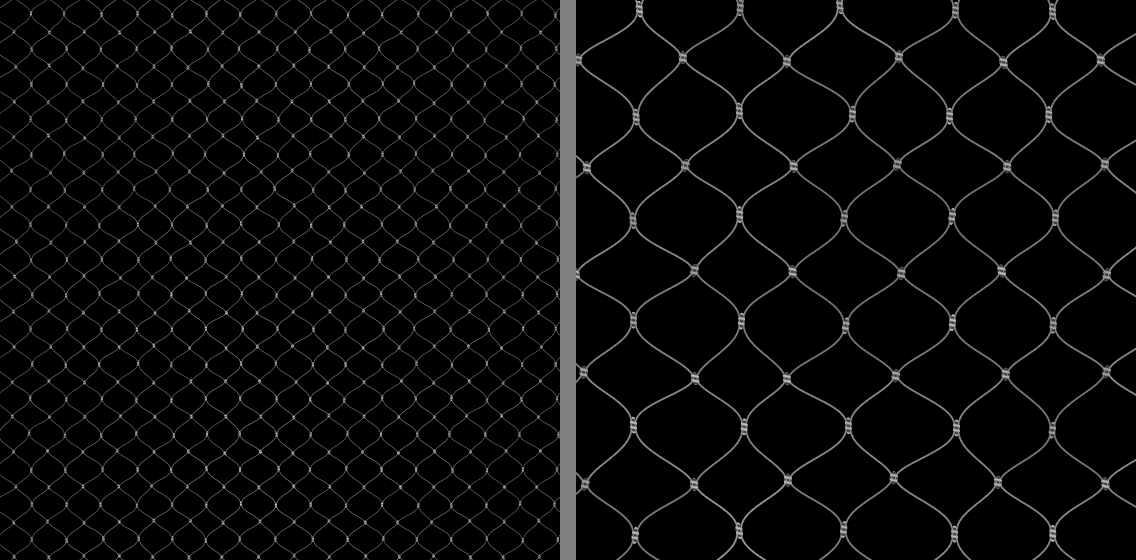
Left: the whole. Right: its middle third, enlarged.
Write a Shadertoy shader that draws this pattern.

```glsl
// Thin steel wire mesh of rounded cells joined by small coiled knots on black.

const float TAU = 6.2831853;
const float CELLS = 16.0;                     // repeats across and down
const vec2 LATTICE_ORIGIN = vec2(0.9, 0.59);  // first side knot, in cells
const vec2 JITTER = vec2(0.07, 0.04);         // knot displacement, in cells
const float WIRE_HALF_WIDTH = 0.0087;
const float WIRE_GAP = 0.018;                 // wire offset from knot centre
const vec2 SIDE_KNOT = vec2(0.034, 0.08);     // knot half sizes
const vec2 TIP_KNOT = vec2(0.040, 0.062);
const vec3 WIRE_COLOR = vec3(0.48);
const vec3 KNOT_COLOR = vec3(0.66);

float hash(vec2 p) {
    return fract(sin(dot(p, vec2(127.1, 311.7))) * 43758.5453);
}

// Signed random pair that wraps with the canvas
vec2 wrappedRandom(vec2 id, float seed) {
    vec2 w = mod(id, CELLS) + seed;
    return 2.0 * vec2(hash(w), hash(w + 37.3)) - 1.0;
}

// Most knots stay near the lattice, a few stray further
vec2 knotPosition(vec2 id, float offset) {
    vec2 r = wrappedRandom(id, 3.7 + 40.0 * offset);
    return id + offset + JITTER * r * mix(vec2(0.4), vec2(1.0), abs(r));
}

// Part of a pixel covered by a strip of the given half width
float stripCoverage(float d, float halfWidth, float pixel) {
    float hi = min(d + 0.5 * pixel, halfWidth);
    float lo = max(d - 0.5 * pixel, -halfWidth);
    return clamp((hi - lo) / pixel, 0.0, 1.0);
}

// Curved wire: upright at the side knot, flaring towards the tip knot
float wire(vec2 p, vec2 side, vec2 tip, float direction, float pixel) {
    float x0 = side.x + direction * WIRE_GAP;
    float x1 = tip.x - direction * WIRE_GAP;
    float rise = tip.y - side.y;
    float t = (p.y - side.y) / rise;
    float inside = step(0.0, t) * step(t, 1.0);
    t = clamp(t, 0.0, 1.0);
    float s = pow(t, 1.25);
    float ease = s * s * (3.0 - 2.0 * s);
    float slope = 7.5 * s * (1.0 - s) * pow(t, 0.25) * (x1 - x0) / rise;
    float d = (p.x - mix(x0, x1, ease)) / sqrt(1.0 + slope * slope);
    return inside * stripCoverage(d, WIRE_HALF_WIDTH, pixel);
}

// Slightly tilted oval with slanting coil turns
float knot(vec2 p, vec2 halfSize, float tilt, float pixel) {
    p.x += p.y * tilt;
    float r = length(p / halfSize);
    float grad = max(length(p / (halfSize * halfSize)), 0.001);
    float d = r * (r - 1.0) / grad;
    float mask = 1.0 - smoothstep(-0.5 * pixel, 0.5 * pixel, d);
    float turns = 0.5 + 0.5 * cos(TAU * (p.y / 0.048 + p.x * 4.0));
    float contrast = mix(0.7, 0.25, smoothstep(0.012, 0.045, pixel));
    return mask * (1.0 - contrast * turns);
}

void mainImage(out vec4 fragColor, in vec2 fragCoord) {
    vec2 uv = fragCoord / iResolution.xy;
    float pixel = CELLS / iResolution.y;
    vec2 p = uv * CELLS - LATTICE_ORIGIN;
    vec2 nearest = floor(p + 0.5);

    float wires = 0.0;
    float knots = 0.0;
    for (int j = -1; j <= 1; j++) {
        for (int i = -1; i <= 1; i++) {
            vec2 id = nearest + vec2(i, j);
            vec2 side = knotPosition(id, 0.0);
            vec2 tone = wrappedRandom(id, 71.9);

            // Four wires leave each side knot
            for (int k = 0; k < 4; k++) {
                vec2 corner = vec2(k % 2, k / 2);
                vec2 tip = knotPosition(id + corner - 1.0, 0.5);
                float direction = 2.0 * corner.x - 1.0;
                float strand = wire(p, side, tip, direction, pixel);
                wires = max(wires, strand * (1.0 + 0.12 * tone.x));
            }

            // One side knot and one tip knot per cell
            vec2 tipHere = knotPosition(id, 0.5);
            float sideMark = knot(p - side, SIDE_KNOT, 0.15 * tone.x, pixel);
            float tipMark = knot(p - tipHere, TIP_KNOT, 0.2 * tone.y, pixel);
            knots = max(knots, max(sideMark, tipMark) * (1.0 + 0.1 * tone.y));
        }
    }

    // Gentle sheen that wraps at the edges
    float sheen = 1.0 + 0.06 * sin(TAU * (uv.x - 0.25)) + 0.04 * sin(TAU * uv.y);
    vec3 color = max(WIRE_COLOR * wires, KNOT_COLOR * knots) * sheen;
    fragColor = vec4(color, 1.0);
}
```
